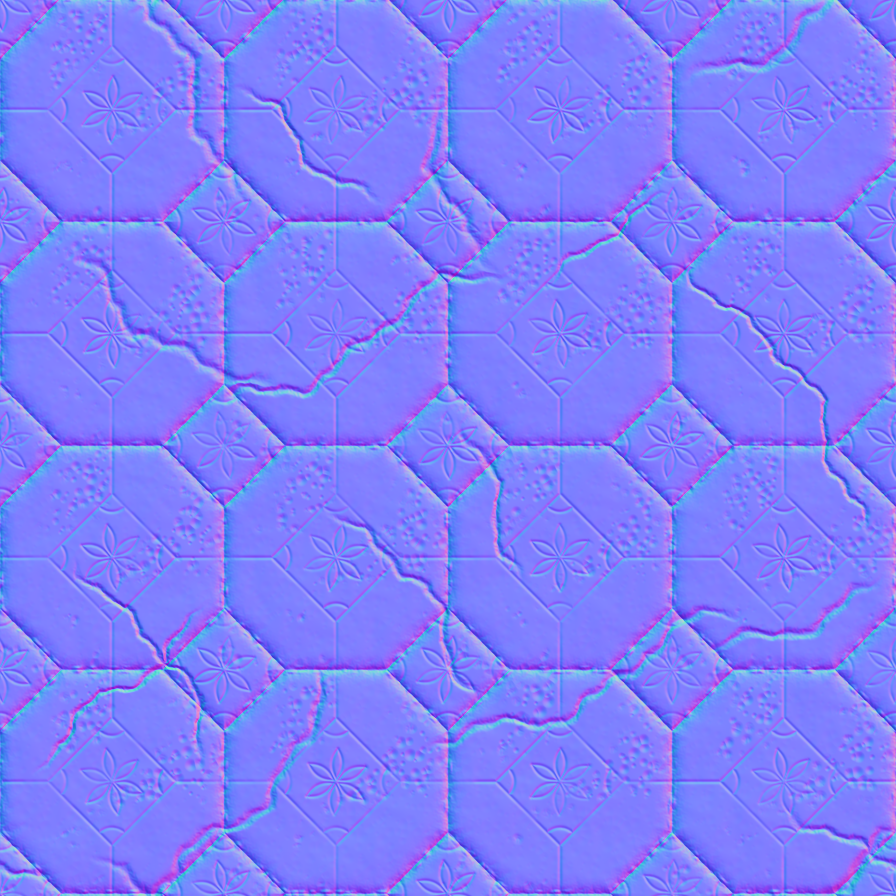
A Shadertoy shader for this texture map:

```glsl
const float TAU = 6.2831853;
const float TILES = 4.0;           // repeats across and down
const float DIAMOND_REACH = 0.274; // centre to vertex, in tiles
const float FRAME_REACH = 0.285;

float hash(vec2 p) {
    vec3 q = fract(p.xyx * 0.1031);
    q += dot(q, q.yzx + 33.33);
    return fract((q.x + q.y) * q.z);
}

vec2 hash2(vec2 p) {
    return vec2(hash(p), hash(p + 57.3));
}

// Layered, bent sines that wrap over the canvas; freq is a whole number
float waves(vec2 p, float freq) {
    p *= TAU / TILES * freq;
    float sum = 0.0, amp = 0.5;
    for (int i = 0; i < 3; i++) {
        sum += amp * sin(p.x + 1.3 * sin(p.y + float(i))) * cos(p.y + sin(p.x));
        p = mat2(2.0, 1.0, -1.0, 2.0) * p;
        amp *= 0.5;
    }
    return sum;
}

// Round bumps of random size, one per cell
float cellBumps(vec2 p, float freq) {
    p *= freq;
    vec2 cell = floor(p);
    float bump = 0.0;
    for (int y = -1; y <= 1; y++)
    for (int x = -1; x <= 1; x++) {
        vec2 c = cell + vec2(x, y);
        vec2 id = mod(c, freq * TILES);
        float radius = mix(0.25, 0.75, hash(id + 19.7));
        float d = length(p - c - hash2(id)) / radius;
        bump = max(bump, radius * smoothstep(1.0, 0.0, d));
    }
    return bump;
}

float groove(float d, float width) {
    return exp(-d * d / (width * width));
}

// Distance to the outline of six pointed petals
float flower(vec2 p, float turn) {
    float sector = TAU / 6.0;
    float a = mod(atan(p.x, p.y) + turn + 0.5 * sector, sector) - 0.5 * sector;
    vec2 q = length(p) * vec2(cos(a), abs(sin(a)));
    float along = clamp(q.x, 0.015, 0.145);
    float t = (along - 0.015) / 0.13;
    return length(vec2(q.x - along, q.y - 0.088 * t * (1.0 - t)));
}

// Distance to arcs set inside the vertices of a diamond
float cornerArcs(vec2 p, float reach) {
    vec2 a = abs(p);
    if (a.x + a.y > reach) return 1.0;
    return abs(length(vec2(max(a.x, a.y) - reach, min(a.x, a.y))) - 0.08);
}

float octagonCarving(vec2 p, float turn) {
    vec2 a = abs(p);
    float outside = a.x + a.y - FRAME_REACH;
    float d = min(abs(outside) * 0.7071, cornerArcs(p, FRAME_REACH));
    if (outside > 0.0) d = min(d, min(a.x, a.y));
    return min(d, flower(p, turn));
}

// Wandering diagonal cracks, one started in each tile
float cracks(vec2 p) {
    float depth = 0.0;
    for (int i = 0; i < 16; i++) {
        float n = float(i);
        vec2 centre = vec2(mod(n, TILES), floor(n / TILES)) + hash2(vec2(n, 4.0));
        vec2 shape = hash2(vec2(n, 23.0));
        float angle = (hash(vec2(n, 41.0)) < 0.6 ? 0.6 : -0.85) + 0.7 * (shape.x - 0.5);
        vec2 dir = vec2(cos(angle), sin(angle));
        vec2 d = mod(p - centre + 0.5 * TILES, TILES) - 0.5 * TILES;
        float x = dot(d, dir);
        float y = dot(d, vec2(-dir.y, dir.x));
        y += 0.07 * sin(5.0 * x + n) + 0.03 * sin(13.0 * x + 2.0 * n) + 0.01 * sin(37.0 * x);
        float halfLength = mix(0.35, 0.85, shape.y);
        float taper = smoothstep(halfLength, halfLength - 0.25, abs(x));
        float width = mix(0.012, 0.024, hash(vec2(n, 67.0)));
        depth = max(depth, taper * groove(y, width) * (1.0 + 0.6 * y / width));
    }
    return depth;
}

float height(vec2 p) {
    vec2 octagon = fract(p) - 0.5;
    vec2 diamond = fract(p + 0.5) - 0.5;
    vec2 a = abs(diamond);
    float beyond = (a.x + a.y - DIAMOND_REACH) * 0.7071;
    bool inDiamond = beyond < 0.0;
    vec2 id = mod(inDiamond ? floor(p + 0.5) + 11.0 : floor(p), TILES + 11.0);
    float turn = 0.5 * (hash(id + 5.0) - 0.5);

    // Rounded slabs with chipped rims
    float chips = waves(p, 22.0);
    float edge = inDiamond ? -beyond : min(beyond, min(a.x, a.y));
    float rim = max(edge + 0.009 * chips, 0.0);
    float h = -0.024 * exp(-rim / 0.023);
    h += 0.016 * smoothstep(0.022, 0.004, edge) * cellBumps(p, 18.0);

    // Engraved lines, worn away in places
    float line = inDiamond ? min(flower(diamond, turn), cornerArcs(diamond, DIAMOND_REACH))
                           : octagonCarving(octagon, turn);
    float wear = smoothstep(-0.45, 0.15, waves(p + 0.7, 5.0));
    h -= 0.0042 * mix(0.45, 1.0, wear) * groove(line, 0.0075);

    // Pitted patches, gentle swells and cracks
    float rough = smoothstep(0.1, 0.5, waves(p, 4.0) + 0.25 * chips);
    h -= mix(0.0009, 0.009, rough) * cellBumps(p + 0.3, 24.0);
    h += 0.006 * waves(p + 0.4, 3.0);
    return h - 0.013 * cracks(p + 0.012 * vec2(chips, waves(p.yx, 19.0)));
}

void mainImage(out vec4 fragColor, in vec2 fragCoord) {
    vec2 p = TILES * fragCoord / iResolution.xy - vec2(0.0, 0.01);
    vec2 e = vec2(0.004, 0.0);
    vec2 slope = vec2(height(p + e.xy) - height(p - e.xy),
                      height(p + e.yx) - height(p - e.yx)) / (2.0 * e.x);
    vec3 normal = normalize(vec3(-slope, 1.0));
    fragColor = vec4(0.5 + 0.5 * normal, 1.0);
}
```
